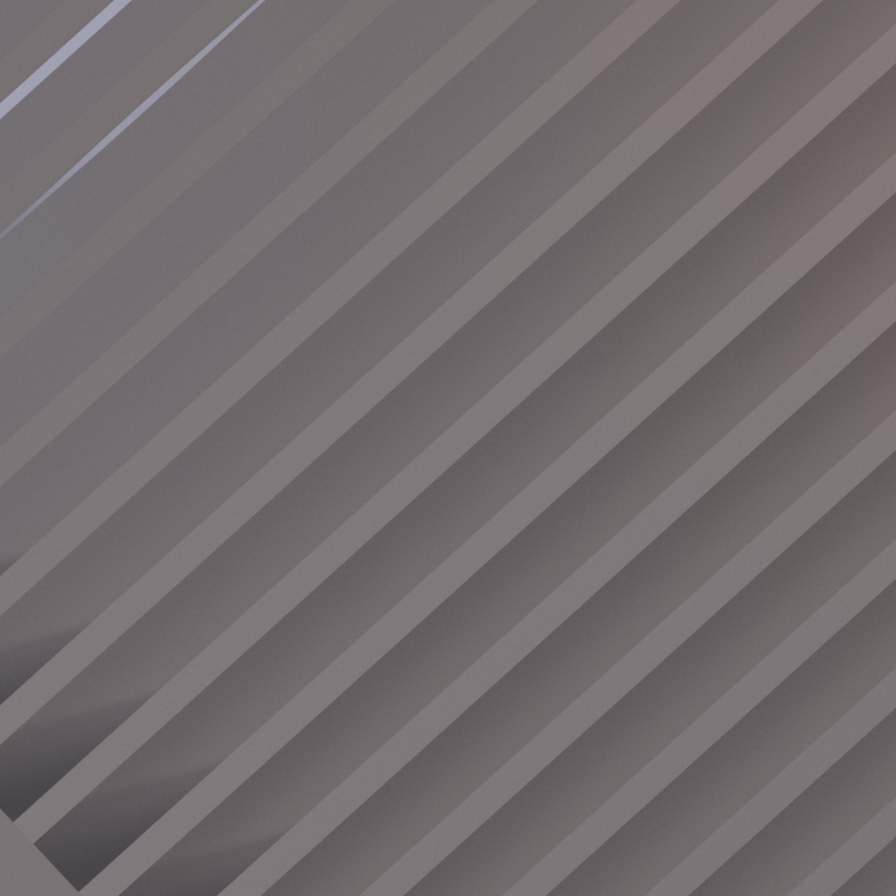
A WebGL 2 fragment shader for this pattern:

```glsl
#version 300 es
precision highp float;
// Slanted slats: pale flat ridges over shaded grooves, with corner shadows and two glints.

uniform vec2 u_resolution;
out vec4 fragColor;

const float SLOPE = 0.905;        // fall of a slat per unit across
const float PERIOD = 0.1439;      // vertical distance between ridges
const float FIRST_RIDGE = 0.0898; // height of ridge 0 below the top left
const float RIDGE_HALF = 0.154;   // half width of a ridge, in periods

const vec3 RIDGE_DIM = vec3(0.472, 0.442, 0.449);
const vec3 RIDGE_PALE = vec3(0.506, 0.472, 0.482);
const vec3 GROOVE_COOL = vec3(0.457, 0.431, 0.449);
const vec3 GROOVE_DEEP = vec3(0.388, 0.354, 0.364);
const vec3 GROOVE_WARM = vec3(0.451, 0.417, 0.424);
const vec3 SHADOW = vec3(0.285, 0.270, 0.295);
const vec3 GLINT = vec3(0.630, 0.630, 0.700);
const vec3 CORNER = vec3(0.482, 0.449, 0.458);

vec2 hash2(vec2 cell) {
    vec3 q = fract(cell.xyx * vec3(0.1031, 0.1030, 0.0973));
    q += dot(q, q.yzx + 33.33);
    return fract((q.xx + q.yz) * q.zy);
}

// Distance to the nearest scattered point.
float cellular(vec2 p) {
    vec2 cell = floor(p);
    float nearest = 2.0;
    for (int j = -1; j <= 1; j++) {
        for (int i = -1; i <= 1; i++) {
            vec2 neighbour = cell + vec2(i, j);
            nearest = min(nearest, distance(p, neighbour + hash2(neighbour)));
        }
    }
    return nearest;
}

// Soft strip: 1 inside the half width, 0 outside.
float strip(float offset, float halfWidth, float blur) {
    return 1.0 - smoothstep(halfWidth - blur, halfWidth + blur, abs(offset));
}

// Groove tone: dark under a ridge, paler towards the next one.
vec3 grooveColor(float across, float depth) {
    vec3 shaded = mix(GROOVE_DEEP, GROOVE_WARM, smoothstep(0.12, 0.85, across));
    return mix(GROOVE_COOL, shaded, smoothstep(0.2, 1.25, depth));
}

vec3 ridgeColor(float depth) {
    vec3 pale = mix(RIDGE_DIM, RIDGE_PALE, smoothstep(0.25, 0.8, depth));
    return pale * (1.0 - 0.035 * smoothstep(1.1, 1.8, depth));
}

// Wedge of shade at the left of a groove; its tip steps along with the groove.
float wedgeShadow(vec2 p, float groove) {
    vec2 tip = vec2(0.039, 0.612) + (groove - 3.0) * vec2(0.0716, 0.0775);
    float inside = p.y - tip.y + 0.27 * (p.x - tip.x);
    float strength = mix(0.3, 1.0, smoothstep(0.0, 0.09, inside));
    return strength * smoothstep(-0.005, 0.013, inside);
}

// Bright lines just below the first two ridges; the second is finer.
float glints(float phase, float x, float blur) {
    float light = 0.0;
    for (int i = 0; i < 2; i++) {
        float n = float(i);
        float halfWidth = mix(0.062, 0.030, n) * (1.0 - 0.3 * n * cos(x * 20.0));
        float fade = mix(1.0, smoothstep(-0.08, 0.13, x) * 0.8, n);
        light += strip(phase - n * 0.975 - 0.24, halfWidth, blur) * fade;
    }
    return light;
}

void main() {
    vec2 uv = gl_FragCoord.xy / u_resolution;
    vec2 p = vec2(uv.x, 1.0 - uv.y); // y runs down from the top edge
    float pixel = 1.0 / min(u_resolution.x, u_resolution.y);
    float edge = max(pixel, 0.0016);
    float blur = edge / PERIOD;

    // Position counted in slats
    float depth = p.y + SLOPE * p.x;
    float phase = (depth - FIRST_RIDGE) / PERIOD;
    float groove = floor(phase);
    float across = phase - groove;

    // Grooves, shade and a faint cool sheen at the upper left
    vec3 color = grooveColor(across, depth);
    color = mix(color, SHADOW, wedgeShadow(p, groove));
    float sheen = exp(-dot(p - vec2(0.0, 0.31), p - vec2(0.0, 0.31)) * 30.0);
    color += vec3(0.004, 0.010, 0.018) * sheen;

    // Ridges and glints
    float ridge = strip(phase - round(phase), RIDGE_HALF, blur);
    color = mix(color, ridgeColor(depth), ridge);
    color = mix(color, GLINT, glints(phase, p.x, blur));

    // Cut corner at the lower left
    float corner = p.y - 0.902 - 1.07 * p.x;
    color = mix(color, CORNER, smoothstep(-edge, edge, corner));

    // Warm drift to the upper right, then fine grain
    color += vec3(0.004, 0.002, -0.012) * smoothstep(0.5, 1.4, uv.x + uv.y - 0.5);
    color += 0.016 * (cellular(uv * 230.0) - 0.45);
    fragColor = vec4(color, 1.0);
}
```
